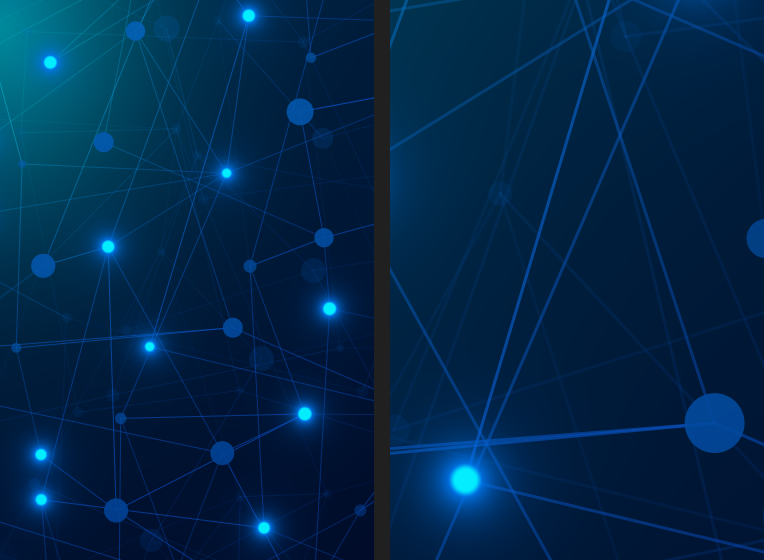
Left, the full canvas; right, a detail of the centre.
This background is drawn by a WebGL 2 fragment shader. Its source:

```glsl
#version 300 es
precision highp float;
// Glowing network of linked nodes over a dark navy and teal gradient.
uniform vec2 u_resolution;
out vec4 fragColor;

const float CELL = 1.0 / 6.0;

// Integer hash: three values in 0..1 for a cell and a seed.
vec3 hash3(vec2 cell, int seed) {
    uvec3 v = uvec3(ivec3(ivec2(cell) + 64, seed));
    v = v * 1664525u + 1013904223u;
    v.x += v.y * v.z; v.y += v.z * v.x; v.z += v.x * v.y;
    v ^= v >> 16u;
    v.x += v.y * v.z; v.y += v.z * v.x; v.z += v.x * v.y;
    return vec3(v >> 8u) / 16777216.0;
}

vec2 nodePosition(vec2 cell, int seed) {
    return (cell + 0.1 + 0.8 * hash3(cell, seed).xy) * CELL;
}

float segmentDistance(vec2 p, vec2 a, vec2 b) {
    vec2 ab = b - a;
    float t = clamp(dot(p - a, ab) / max(dot(ab, ab), 1e-6), 0.0, 1.0);
    return length(p - a - ab * t);
}

// Coverage of a shape, smoothed over about one pixel.
float coverage(float distanceToEdge) {
    return clamp(0.5 - distanceToEdge * u_resolution.y, 0.0, 1.0);
}

// Two links per node, each to a node up to three cells away.
vec3 drawLinks(vec3 color, vec2 p, int seed, float strength, vec3 lineColor) {
    for (int y = -3; y < 7; y++)
    for (int x = -1; x < 5; x++) {
        vec2 cell = vec2(x, y);
        vec2 start = nodePosition(cell, seed);
        for (int k = 1; k < 3; k++) {
            vec3 pick = hash3(cell, seed + 10 * k);
            vec2 offset = k == 1 ? vec2(floor(pick.x * 3.0) - 1.0, 1.0 + floor(pick.y * 3.0))
                                 : vec2(1.0 + floor(pick.x * 3.0), floor(pick.y * 3.0) - 1.0);
            float d = segmentDistance(p, start, nodePosition(cell + offset, seed));
            float alpha = strength * mix(0.4, 0.95, pick.z);
            color = mix(color, lineColor, alpha * coverage(d - 0.0009));
        }
    }
    return color;
}

// Flat discs, large or small; glowing nodes are skipped when lit is true.
vec3 drawNodes(vec3 color, vec2 p, int seed, float strength, bool lit, vec3 discColor) {
    for (int y = -1; y < 7; y++)
    for (int x = -1; x < 5; x++) {
        vec2 cell = vec2(x, y);
        float d = length(p - nodePosition(cell, seed));
        vec3 trait = hash3(cell, seed + 50);
        float kind = mod(cell.x + 2.0 * cell.y, 5.0);
        if (lit && (kind == 0.0 || kind == 2.0)) {
            // Wide blue halo, bright rim, then the cyan core.
            float radius = mix(0.008, 0.013, trait.x);
            float outside = max(d - radius, 0.0);
            float halo = 0.75 * exp(-outside * 95.0) + 0.2 * exp(-outside * 32.0);
            color = mix(color, vec3(0.0, 0.47, 0.95), halo);
            float core = 1.0 - smoothstep(radius - 0.003, radius + 0.0015, d);
            color = mix(color, vec3(0.01, 0.93, 1.0), core);
        } else {
            bool large = kind == 1.0 || (kind == 4.0 && trait.y < 0.4);
            float radius = large ? mix(0.017, 0.024, trait.x) : mix(0.007, 0.012, trait.x);
            float alpha = strength * (large ? 0.95 : mix(0.45, 0.8, trait.z));
            color = mix(color, discColor, alpha * coverage(d - radius));
        }
    }
    return color;
}

void main() {
    vec2 p = gl_FragCoord.xy / u_resolution.y;

    // Navy diagonal gradient with a teal light in the upper left.
    float diagonal = clamp((p.y + 0.5 * (0.67 - p.x)) / 1.33, 0.0, 1.0);
    vec3 color = mix(vec3(0.0, 0.045, 0.16), vec3(0.0, 0.125, 0.25), diagonal);
    float d = length((p - vec2(0.0, 0.95)) * vec2(1.0, 0.8));
    float light = exp(-2.5 * d - 6.0 * d * d);
    color += vec3(0.0, 0.42, 0.36) * light;

    vec3 lineColor = mix(vec3(0.03, 0.29, 0.74), vec3(0.02, 0.68, 0.78), min(1.6 * light, 1.0));
    vec3 discColor = mix(vec3(0.0, 0.21, 0.53), vec3(0.02, 0.4, 0.74), diagonal);

    // Faint far layer, then the bright near layer.
    color = drawLinks(color, p, 3, 0.2, lineColor);
    color = drawNodes(color, p, 3, 0.22, false, discColor);
    color = drawLinks(color, p, 8, 0.75, lineColor);
    color = drawNodes(color, p, 8, 0.95, true, discColor);
    fragColor = vec4(color, 1.0);
}
```
